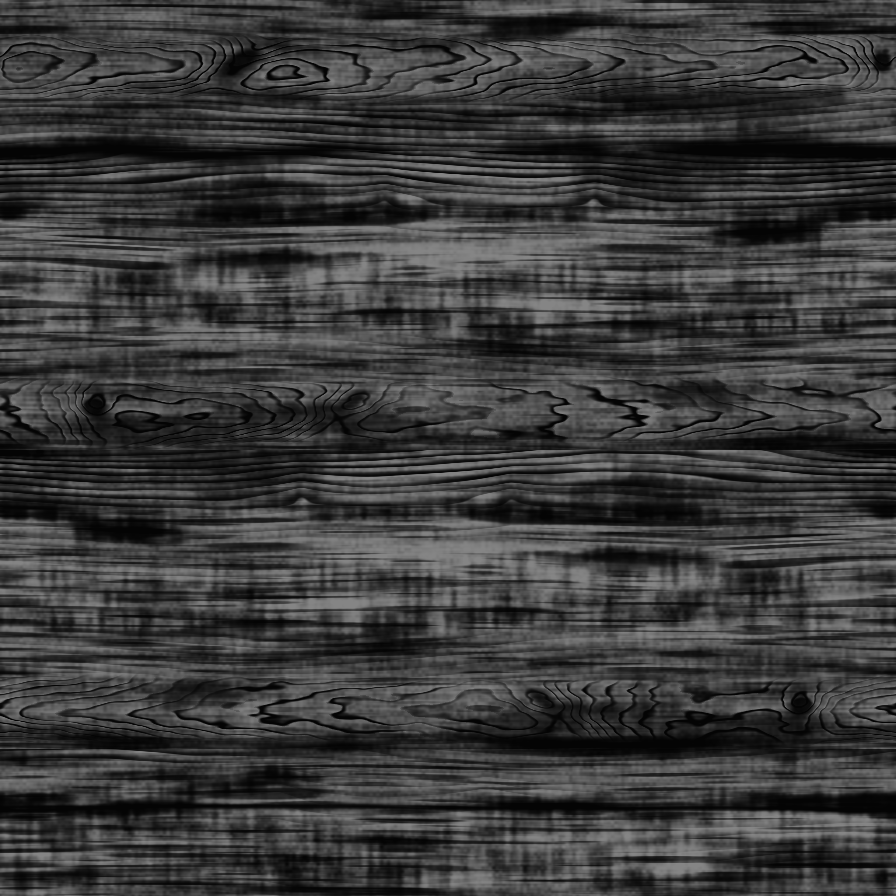
A Shadertoy shader for this texture:

```glsl
float hash(vec2 p) {
    vec3 q = fract(vec3(p.xyx) * 0.1031);
    q += dot(q, q.yzx + 33.33);
    return fract((q.x + q.y) * q.z);
}

// Value noise that wraps across the canvas width
float noise(vec2 p, vec2 freq) {
    p *= freq;
    vec2 i = floor(p), f = fract(p);
    f = f * f * (3.0 - 2.0 * f);
    float left = mod(i.x, freq.x), right = mod(i.x + 1.0, freq.x);
    return mix(mix(hash(vec2(left, i.y)), hash(vec2(right, i.y)), f.x),
               mix(hash(vec2(left, i.y + 1.0)), hash(vec2(right, i.y + 1.0)), f.x), f.y);
}

float fbm(vec2 p, vec2 freq) {
    float sum = 0.0, amp = 0.533;
    for (int i = 0; i < 4; i++) {
        sum += amp * noise(p, freq);
        freq *= 2.0;
        amp *= 0.5;
    }
    return sum;
}

float band(float x, float a, float b) {
    return smoothstep(a - 0.025, a + 0.025, x) * (1.0 - smoothstep(b - 0.025, b + 0.025, x));
}

// Growth line: slow darkening followed by a crisp edge
float growthLine(float h, float start) {
    float s = fract(h);
    return smoothstep(start, 0.88, s) * (1.0 - smoothstep(0.9, 1.0, s));
}

void mainImage(out vec4 fragColor, in vec2 fragCoord) {
    vec2 uv = fragCoord / iResolution.xy;

    // Three boards down; the second is mirrored, the third has its own grain
    float row = (1.0 - uv.y - 0.169) * 3.0;
    float board = mod(floor(row), 3.0);
    float y = fract(row);
    bool lastBoard = board > 1.5;
    float x = lastBoard ? fract(uv.x + 0.12) : (board > 0.5 ? 1.0 - uv.x : uv.x);
    vec2 p = vec2(x, y + (lastBoard ? 7.0 : 0.0));
    float zone = y + (lastBoard ? 0.16 : 0.0) + 0.06 * (fbm(p, vec2(6.0, 4.0)) - 0.5);

    float lined = max(band(zone, -0.1, 0.2), band(zone, 0.99, 1.3));
    float blotchy = band(zone, 0.19, 0.39);
    float woven = band(zone, 0.37, 0.62);
    float figured = band(zone, 0.78, 0.97);

    // Fibres, broad tone and cross grain, broken into short threads
    vec2 wavy = p + vec2(0.0, 0.03 * (noise(p, vec2(4.0, 3.0)) - 0.5));
    float fibre = fbm(wavy, vec2(7.0, 23.0)) - 0.5;
    float thread = noise(wavy, vec2(24.0, 120.0)) - 0.5;
    float weave = 0.55 * noise(p, vec2(150.0, 14.0)) + 0.45 * noise(p, vec2(57.0, 7.0)) - 0.5;
    float tone = 0.325 + 0.42 * fibre * (1.0 - 0.5 * figured) + 0.1 * thread;
    tone += 0.28 * (fbm(p, vec2(4.0, 5.0)) - 0.5);
    tone += (0.09 + 0.24 * woven) * weave + 0.02 * woven;
    tone += 0.09 * (noise(uv, vec2(256.0)) - 0.5);

    // Ragged stains
    float stainField = fbm(p + 3.0, vec2(7.0, 11.0)) + 0.3 * fibre + 0.2 * weave;
    float stain = smoothstep(0.2, 0.55, stainField);
    tone *= mix(1.0, stain, 0.5 + 0.35 * blotchy);

    // Thin broken streaks of two sizes
    float streak = smoothstep(0.66, 0.88, noise(wavy, vec2(7.0, 62.0)));
    float hair = smoothstep(0.6, 0.9, noise(wavy + 5.0, vec2(13.0, 110.0)));
    float plain = 1.0 - 0.8 * max(figured, lined);
    tone *= 1.0 - 0.6 * streak * plain;
    tone *= 1.0 - 0.5 * hair * (0.3 + 0.7 * plain);

    // Uneven growth lines, pinched upward at two points
    float h = y * 34.0 + 2.6 * fbm(p, vec2(3.0, 4.0)) + 1.0 * sin(6.2832 * x);
    h += 0.7 * noise(p, vec2(6.0, 27.0));
    for (int i = 0; i < 2; i++) {
        float dx = x - 0.43 - 0.234 * float(i);
        h += 1.3 * exp(-26.0 * sqrt(dx * dx + 0.00002) - pow((y - 0.15) / 0.08, 2.0));
    }
    float lineDepth = 0.25 + 0.7 * noise(p, vec2(4.0, 22.0));
    float faint = 0.4 * (1.0 - figured) * smoothstep(0.3, 0.7, noise(p, vec2(4.0, 9.0)));
    tone *= 1.0 - growthLine(h, 0.25) * lineDepth * max(lined, faint);

    // Hooked figure, closing into rings around knots
    float across = (zone - 0.87) / 0.1;
    float figure = 17.0 * x + 4.5 * fbm(p, vec2(8.0, 9.0));
    figure += 6.0 * (noise(vec2(x, board), vec2(5.0, 1.0)) - 0.35) * across * across;
    float knot = 0.0;
    for (int i = 0; i < 2; i++) {
        float k = float(i);
        vec2 d = vec2(x - 0.105 - 0.285 * k, (zone - 0.85) / 3.0);
        d.x += 0.9 * k * d.y;
        float r2 = dot(d, d);
        figure += (3.0 + k) * exp(-r2 * mix(1800.0, 700.0, k));
        knot += exp(-r2 * mix(5000.0, 1800.0, k)) * (1.0 - 0.2 * k);
    }
    float figureDepth = smoothstep(0.1, 0.7, noise(p, vec2(17.0, 13.0)));
    tone *= 1.0 - figured * (0.3 + 0.65 * figureDepth) * growthLine(figure, 0.66);
    tone += 0.06 * figured * (1.0 - smoothstep(0.0, 0.3, fract(figure))) * stain;
    float char = smoothstep(0.3, 0.8, knot + 1.2 * fibre + 0.3 * figureDepth - 0.1);
    tone *= 1.0 - 0.8 * char * min(knot * 1.5, 1.0) * figured;

    // Shadows along the joints, with ragged edges and gaps
    float joint = y - step(0.5, y) + 0.08 * (fbm(uv, vec2(4.0, 5.0)) - 0.45);
    float presence = smoothstep(0.35, 0.6, fbm(uv + 0.3, vec2(4.0, 6.0)));
    tone *= 1.0 - 0.93 * presence * exp(-pow(joint / 0.03, 2.0));
    if (lastBoard) {
        float crack = y - 0.2 + 0.03 * (fbm(uv, vec2(5.0, 2.0)) - 0.5);
        tone *= 1.0 - 0.85 * exp(-pow(crack / 0.011, 2.0));
    }

    // Deepen shadows and soften highlights
    tone = mix(tone, smoothstep(0.0, 0.52, tone) * 0.5, 0.6);
    fragColor = vec4(vec3(clamp(tone, 0.015, 0.52)), 1.0);
}
```
